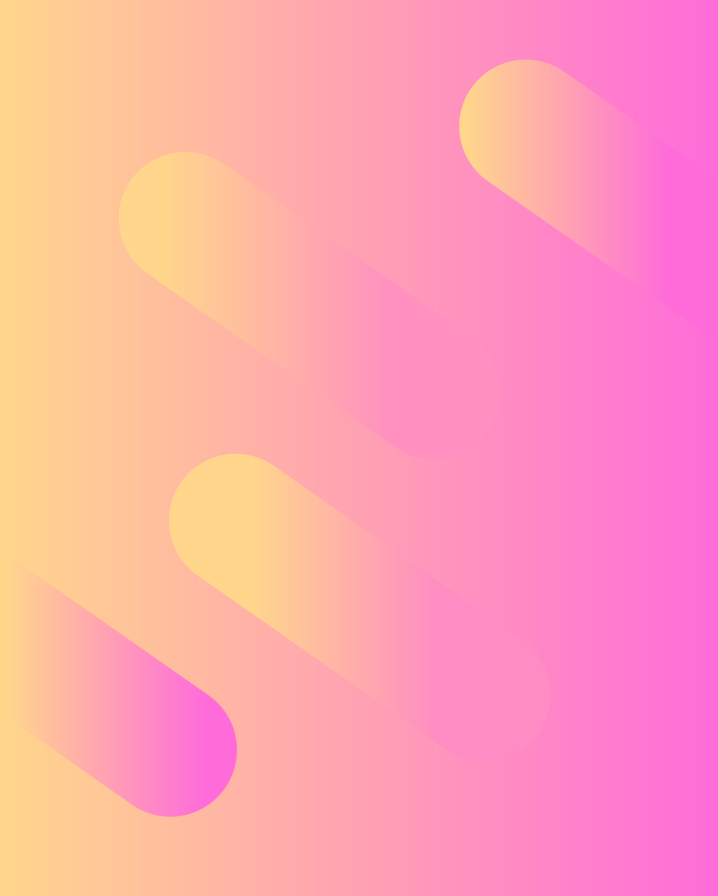
This background is drawn by a Shadertoy shader. Its source:

```glsl
// Draws slanted rounded bars with fading gradients over a yellow to magenta backdrop.

const vec3 YELLOW  = vec3(1.0, 0.840, 0.548);
const vec3 MAGENTA = vec3(1.0, 0.424, 0.852);
const vec2 BAR_SPAN = vec2(0.277, -0.194); // from upper left cap to lower right cap
const float BAR_RADIUS = 0.0745;

vec3 sunset(float t) {
    return mix(YELLOW, MAGENTA, clamp(t, 0.0, 1.0));
}

// Signed distance to a capsule that runs from start along span
float capsule(vec2 p, vec2 start, vec2 span, float radius) {
    vec2 q = p - start;
    float along = clamp(dot(q, span) / dot(span, span), 0.0, 1.0);
    return length(q - span * along) - radius;
}

// Lays one bar over base; its tone climbs from 0 to peak between ramp.x and ramp.y
vec3 addBar(vec3 base, vec2 p, vec2 start, vec2 ramp, float peak, float pixel) {
    float t = clamp((p.x - ramp.x) / (ramp.y - ramp.x), 0.0, 1.0);
    float d = capsule(p, start, BAR_SPAN, BAR_RADIUS);
    float cover = 1.0 - smoothstep(-0.7 * pixel, 0.7 * pixel, d);
    return mix(base, sunset(t * peak), cover);
}

void mainImage(out vec4 fragColor, in vec2 fragCoord) {
    float pixel = 1.0 / iResolution.y;
    vec2 p = fragCoord * pixel; // canvas height is one unit

    // Backdrop
    vec3 color = sunset(fragCoord.x / iResolution.x);

    // Bars: top right, upper middle, lower middle, bottom left
    color = addBar(color, p, vec2( 0.587, 0.859), vec2(0.521, 0.745), 1.00, pixel);
    color = addBar(color, p, vec2( 0.207, 0.756), vec2(0.182, 0.436), 0.66, pixel);
    color = addBar(color, p, vec2( 0.263, 0.419), vec2(0.280, 0.488), 0.70, pixel);
    color = addBar(color, p, vec2(-0.087, 0.357), vec2(0.007, 0.228), 1.00, pixel);

    fragColor = vec4(color, 1.0);
}
```
